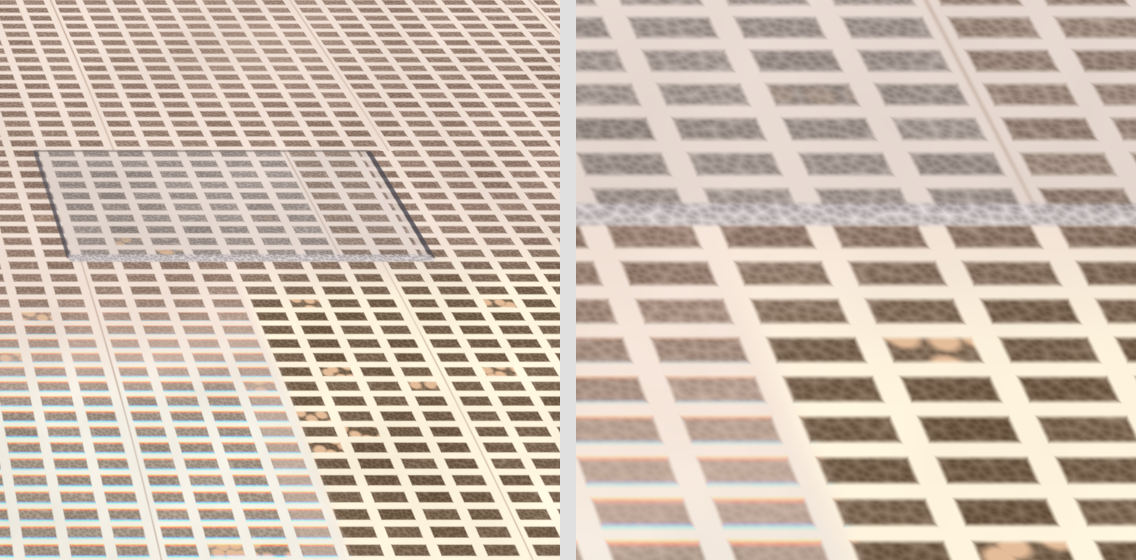
Left, the full canvas; right, a detail of the centre.
A three.js fragment shader for this texture:

```glsl
varying vec2 vUv;

#define COLUMN_TOP 0.0534
#define COLUMN_GROWTH 0.0295
#define ROW_SCALE 7.03
#define ROW_PHASE 102.33
#define HOLE_HALF vec2(0.375, 0.3)
#define EDGE_SOFT 0.0021
#define SEAM_SPACING 8.0
#define PANEL_MIN vec2(-1.25, -12.25)
#define PANEL_MAX vec2(8.45, -2.6)
#define BAR_COLOR vec3(0.95, 0.885, 0.84)
#define HOLE_COLOR vec3(0.60, 0.51, 0.455)
#define SLATE_COLOR vec3(0.30, 0.29, 0.32)

vec2 hash2(vec2 p) {
  p = vec2(dot(p, vec2(127.1, 311.7)), dot(p, vec2(269.5, 183.3)));
  return fract(sin(p) * 4375.85);
}

// Distance to the nearest scattered point
float cellular(vec2 p) {
  vec2 cell = floor(p);
  float nearest = 2.0;
  for (int j = -1; j <= 1; j++) {
    for (int i = -1; i <= 1; i++) {
      vec2 c = cell + vec2(float(i), float(j));
      nearest = min(nearest, length(c + hash2(c) - p));
    }
  }
  return nearest;
}

// Layered sines, about -1 to 1
float blotches(vec2 p) {
  float sum = 0.0, amp = 0.5;
  for (int i = 0; i < 4; i++) {
    sum += amp * sin(p.x + 1.7 * sin(p.y)) * cos(p.y * 1.2 - sin(p.x * 0.8));
    p = mat2(1.6, 1.2, -1.2, 1.6) * p + 2.3;
    amp *= 0.55;
  }
  return sum;
}

// Slot coverage; size is one grid cell in canvas units
float slot(vec2 grid, vec2 size) {
  vec2 local = abs(fract(vec2(grid.x, grid.y + 0.5)) - 0.5);
  vec2 d = (local - HOLE_HALF) * size;
  return 1.0 - smoothstep(-EDGE_SOFT, EDGE_SOFT, max(d.x, d.y));
}

float stroke(float d, float halfWidth) {
  return 1.0 - smoothstep(halfWidth - EDGE_SOFT, halfWidth + EDGE_SOFT, abs(d));
}

float span(float x, float lo, float hi, float soft) {
  return smoothstep(lo - soft, lo + soft, x) * (1.0 - smoothstep(hi - soft, hi + soft, x));
}

void main() {
  // Receding floor: columns lean and narrow, rows compress
  float x = vUv.x, y = 1.0 - vUv.y;
  float pitch = COLUMN_TOP + COLUMN_GROWTH * y;
  vec2 size = vec2(pitch, pitch * pitch / (ROW_SCALE * COLUMN_GROWTH));
  float lean = 0.034 + 0.41 * y - 0.0768 * y * y;
  vec2 grid = vec2((x - lean) / pitch, ROW_PHASE - ROW_SCALE / pitch);
  vec2 cell = floor(vec2(grid.x, grid.y + 0.5));
  vec2 rnd = hash2(cell);
  float stain = blotches(vec2(x, y) * 9.0);
  float grain = cellular(grid * vec2(11.0, 5.0));

  // Light zones
  float right = smoothstep(2.85, 3.25, grid.x);
  float sunny = right * smoothstep(0.43, 0.57, y + 0.1 * (x - 0.6));
  float pale = (1.0 - right) * smoothstep(0.55, 0.76, y);
  float panel = span(grid.x, PANEL_MIN.x, PANEL_MAX.x, 0.03)
              * span(grid.y, PANEL_MIN.y, PANEL_MAX.y, 0.08);

  // Slots, with slight colour fringes in the pale zone
  float shift = 0.09 * smoothstep(0.5, 0.68, y) * (1.0 - right);
  vec3 hole = vec3(slot(grid - vec2(0.0, shift), size), slot(grid, size),
                   slot(grid + vec2(0.0, shift * 0.5), size));

  // Joints between grating sections
  float below = step(PANEL_MAX.y, grid.y);
  float seamU = mod(grid.x - mix(1.0, -1.0, below) + 4.0, SEAM_SPACING) - 4.0;
  float seam = (1.0 - panel) * max(below, step(grid.y, PANEL_MIN.y));
  hole *= 1.0 - seam * (1.0 - smoothstep(0.16, 0.22, abs(seamU)));
  float groove = seam * stroke((seamU - 0.05) * pitch, 0.0014);
  groove += panel * stroke((grid.x - 6.0) * pitch, 0.0012);

  // Worn, smeared areas
  float haze = (y - 0.625) / 0.075;
  float smear = (1.0 - right) * exp(-haze * haze) * (0.5 + 0.3 * stain);
  smear = max(smear, 0.5 * span(grid.x, 2.1, 3.1, 0.15) * smoothstep(0.54, 0.64, y));
  vec2 glare = (vec2(x, y) - vec2(0.45, 0.08)) / vec2(0.22, 0.09);
  smear = max(smear, 0.3 * exp(-dot(glare, glare)));

  // Bar and slot colours
  vec3 bar = mix(BAR_COLOR, vec3(1.0, 0.96, 0.87), sunny);
  bar = mix(bar, vec3(0.955, 0.94, 0.90), pale);
  bar = mix(bar, vec3(0.89, 0.84, 0.81), panel * 0.8);
  bar += 0.035 * stain;
  vec3 dark = mix(HOLE_COLOR, vec3(0.47, 0.39, 0.31), sunny);
  dark = mix(dark, vec3(0.63, 0.58, 0.52), pale);
  dark = mix(dark, vec3(0.62, 0.575, 0.55), panel * (1.0 - 0.7 * step(6.0, grid.x)));
  dark += 0.06 * (rnd.x - 0.5) + 0.16 * (grain - 0.45) + 0.035 * stain;

  // Dry scraps caught in some slots
  float scrap = step(0.94, rnd.y) * smoothstep(0.35, 0.5, y);
  scrap *= 1.0 - smoothstep(0.25, 0.6, cellular(grid * vec2(3.0, 1.6)));
  dark = mix(dark, vec3(0.90, 0.74, 0.60), scrap);
  dark = mix(dark, vec3(0.86, 0.76, 0.70), clamp(smear, 0.0, 0.8));
  vec3 color = mix(bar, dark, hole);
  color = mix(color, vec3(0.68, 0.57, 0.50), groove * (0.45 + 0.3 * stain));

  // Hatch frame: dark sides, thin top, dusty lower lip
  float tall = span(grid.y, PANEL_MIN.y, PANEL_MAX.y, 0.1);
  float wide = span(grid.x, PANEL_MIN.x, PANEL_MAX.x, 0.05);
  vec2 lo = (grid - PANEL_MIN) * size, hi = (grid - PANEL_MAX) * size;
  color = mix(color, bar, 0.8 * tall * max(stroke(lo.x - 0.012, 0.006), stroke(hi.x + 0.010, 0.005)));
  float sides = max(stroke(lo.x, 0.0035), stroke(hi.x, 0.0045));
  color = mix(color, SLATE_COLOR, tall * sides * (0.8 + 0.2 * stain));
  color = mix(color, vec3(0.50, 0.46, 0.45), 0.7 * wide * stroke(lo.y, 0.0015));
  float lip = wide * stroke(hi.y, 0.0065);
  color = mix(color, vec3(0.76, 0.73, 0.74) + 0.25 * (grain - 0.45), 0.85 * lip);

  gl_FragColor = vec4(clamp(color, 0.0, 1.0), 1.0);
}
```
